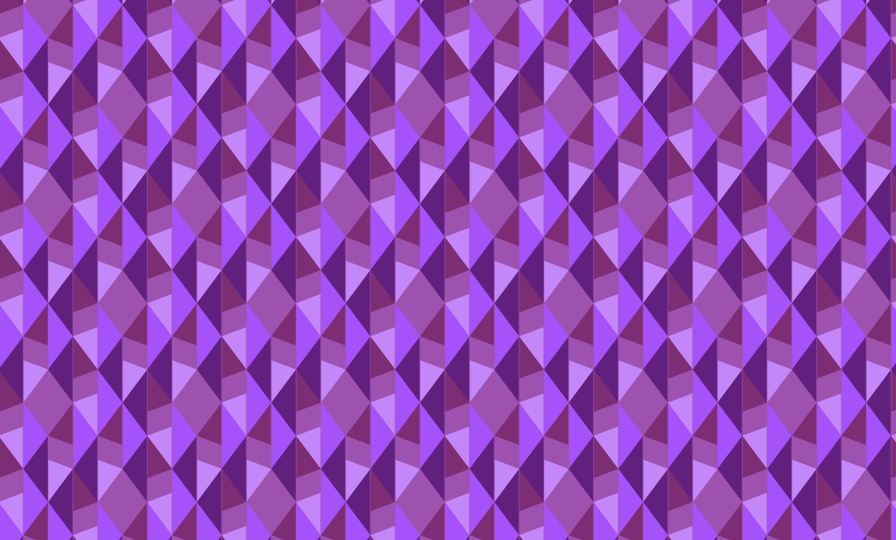
Write a Shadertoy shader that draws this pattern.

```glsl
// Faceted purple gems: columns of slanted cells cut into triangles and folded bands.

const vec3 MAUVE = vec3(0.62, 0.32, 0.69);
const vec3 PLUM = vec3(0.38, 0.125, 0.495);
const vec3 VIOLET = vec3(0.65, 0.32, 0.98);
const vec3 LAVENDER = vec3(0.77, 0.53, 0.98);
const vec3 MAROON = vec3(0.49, 0.175, 0.455);

// Cell with a dark upper corner, a light lower corner and a band between
vec3 foldedCell(float t, float v) {
    if (v < 0.64 * (1.0 - t)) return MAROON;
    if (1.0 - v < 0.64 * t) return LAVENDER;
    return MAUVE;
}

// Cell cut along its diagonal into two flat triangles
vec3 splitCell(float t, float v, vec3 upper, vec3 lower) {
    return v < 1.0 - t ? upper : lower;
}

// p.x counts columns, p.y counts cells downwards
vec3 gemPattern(vec2 p) {
    // Each group of three columns drops by half of the three-cell period
    float group = floor(p.x / 3.0);
    p -= group * vec2(3.0, 1.5);

    int column = int(clamp(floor(p.x), 0.0, 2.0));
    float u = fract(p.x);

    // Shear the column into cells, mirrored in the first two columns
    float t = column == 2 ? u : 1.0 - u;
    float y = p.y - 0.5 * t + (column == 0 ? 0.5 : 0.0);
    float v = fract(y);
    int id = 3 * column + int(mod(floor(y), 3.0));

    vec3 color = foldedCell(t, v);
    if (id == 0) color = splitCell(t, v, MAUVE, VIOLET);
    if (id == 1 || id == 4) color = splitCell(t, v, PLUM, VIOLET);
    if (id == 5) color = splitCell(t, v, PLUM, MAUVE);
    if (id == 6) color = splitCell(t, v, VIOLET, PLUM);

    // Faint seam between columns
    float seam = 1.0 - step(0.025, min(u, 1.0 - u));
    return mix(color, MAUVE, 0.5 * seam);
}

void mainImage(out vec4 fragColor, in vec2 fragCoord) {
    vec3 sum = vec3(0.0);

    // Average a 4 by 4 grid of samples to smooth the edges
    for (int j = 0; j < 4; j++) {
        for (int i = 0; i < 4; i++) {
            vec2 pos = fragCoord + (vec2(i, j) - 1.5) / 4.0;
            vec2 fromTop = vec2(pos.x, iResolution.y - pos.y) / iResolution.x;
            sum += gemPattern(fromTop * vec2(36.14, 13.52) - vec2(0.94, 0.075));
        }
    }
    fragColor = vec4(sum / 16.0, 1.0);
}
```
